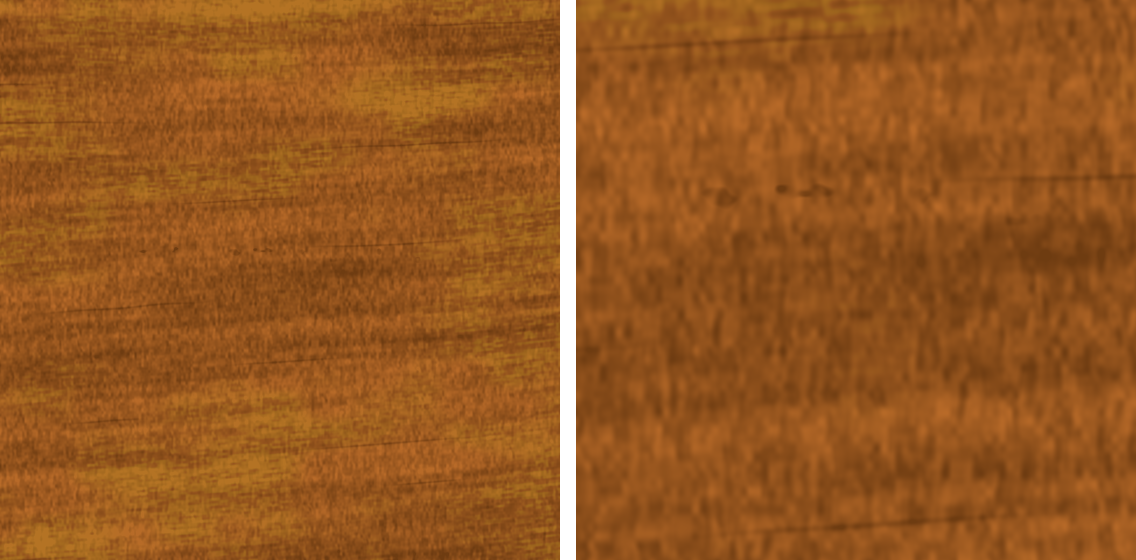
Left: the whole. Right: its middle third, enlarged.
This texture is drawn by a Shadertoy shader. Its source:

```glsl
float hash(vec2 p) {
    return fract(sin(dot(p, vec2(127.1, 311.7))) * 43758.545);
}

float noise(vec2 p) {
    vec2 cell = floor(p), f = fract(p);
    f = f * f * (3.0 - 2.0 * f);
    return mix(mix(hash(cell), hash(cell + vec2(1, 0)), f.x),
               mix(hash(cell + vec2(0, 1)), hash(cell + vec2(1, 1)), f.x), f.y);
}

// Noise centred on zero
float wave(vec2 p) {
    return noise(p) - 0.5;
}

// Thin tapered splits that follow the grain
float cracks(vec2 grain) {
    float dark = 0.0;
    for (int i = 0; i < 12; i++) {
        float id = float(i);
        vec2 centre = vec2(hash(vec2(id, 3.0)), (id + hash(vec2(id, 7.0))) / 12.0 - 0.04);
        vec2 d = grain - centre;
        d.y += 0.003 * wave(vec2(grain.x * 14.0, id));
        float len = mix(0.06, 0.24, hash(vec2(id, 11.0)));
        float taper = 1.0 - smoothstep(0.2, 1.0, abs(d.x) / len);
        dark = max(dark, taper * exp(-pow(d.y / 0.0022, 2.0)));
    }
    return dark;
}

// Small ragged pores gathered in a loose row
float pores(vec2 p) {
    float dark = 0.0;
    for (int i = 0; i < 9; i++) {
        float id = float(i);
        vec2 centre = vec2(0.17 + 0.07 * id + 0.04 * hash(vec2(id, 21.0)),
                           0.535 + 0.02 * hash(vec2(id, 23.0)));
        vec2 d = (p - centre) / vec2(mix(0.006, 0.02, hash(vec2(id, 27.0))), 0.005);
        d += 1.4 * vec2(wave(p * 110.0), wave(p * 130.0 + 40.0));
        dark = max(dark, (1.0 - smoothstep(0.3, 1.1, length(d))) * hash(vec2(id, 31.0)));
    }
    return dark;
}

void mainImage(out vec4 fragColor, in vec2 fragCoord) {
    vec2 p = fragCoord / iResolution.xy;

    // Grain rises to the right and levels out near the top
    float slope = mix(0.085, 0.02, smoothstep(0.5, 1.0, p.y));
    vec2 grain = vec2(p.x, p.y - slope * p.x + 0.022 * wave(p * vec2(2.5, 4.0)));

    // Long streaks, from broad bands to hairlines
    float tone = 0.5;
    tone += 0.55 * wave(grain * vec2(1.6, 11.0) + 5.0);
    tone += 0.5 * wave(grain * vec2(2.4, 38.0) + 17.0);
    tone += 0.36 * wave(grain * vec2(5.0, 95.0) + 31.0);
    tone += 0.16 * wave(p * vec2(16.0, 4.0) + 9.0);
    tone -= 0.22 * exp(-pow((p.y - 0.91) / 0.05, 2.0)) * smoothstep(0.1, 0.5, abs(p.x - 0.45));
    tone += 0.25 * smoothstep(0.965, 0.985, p.y + 0.02 * wave(p * vec2(5.0, 20.0)));

    // Golden patches carry cross ripples, the rest short upright fibres
    float gold = smoothstep(0.35, 0.7, 0.6 * noise(grain * vec2(3.0, 9.0) + 57.0)
                                     + 0.4 * noise(p * vec2(12.0, 18.0) + 71.0));
    float fibre = wave(p * vec2(215.0, 88.0) + 0.8 * wave(p * 60.0));
    fibre += 0.5 * wave(p * vec2(240.0, 190.0) + 13.0);
    float ripple = wave(grain * vec2(55.0, 205.0) + 43.0);
    tone += mix(0.65, 0.45, gold) * fibre + mix(0.12, 0.5, gold) * ripple;
    tone += 0.1 * (gold - 0.5);

    // Dark flecks
    tone -= 0.42 * cracks(grain) + 0.65 * pores(p);

    // Brown to orange, with a yellow shift in the golden patches
    vec3 color = mix(vec3(0.46, 0.265, 0.075), vec3(0.70, 0.415, 0.15), clamp(tone, -0.15, 1.05));
    float glint = gold * smoothstep(0.3, 0.8, tone + 0.4 * ripple);
    color += mix(vec3(0.008, -0.008, 0.004), vec3(-0.006, 0.03, -0.012), glint);
    fragColor = vec4(color, 1.0);
}
```
